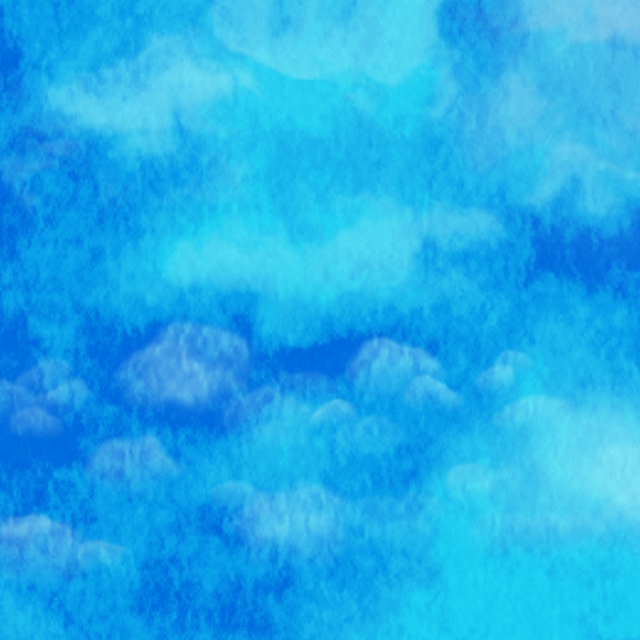
Write a Shadertoy shader that draws this texture.

```glsl
// A watercolour sky: mottled blue and cyan washes with soft pale clouds.

const vec3 DEEP_BLUE = vec3(0.00, 0.43, 0.87);
const vec3 AZURE     = vec3(0.03, 0.62, 0.91);
const vec3 SKY_BLUE  = vec3(0.09, 0.71, 0.92);
const vec3 CYAN      = vec3(0.10, 0.80, 0.94);
const vec3 PALE_CYAN = vec3(0.53, 0.89, 0.95);
const vec3 LAVENDER  = vec3(0.50, 0.77, 0.91);
const int PUFF_COUNT = 34;

float hash(vec2 p) {
    return fract(sin(dot(p, vec2(127.1, 311.7))) * 43758.55);
}

float noise(vec2 p) {
    vec2 cell = floor(p), f = fract(p);
    f = f * f * (3.0 - 2.0 * f);
    float low = mix(hash(cell), hash(cell + vec2(1, 0)), f.x);
    float high = mix(hash(cell + vec2(0, 1)), hash(cell + vec2(1, 1)), f.x);
    return mix(low, high, f.y);
}

float fbm(vec2 p, int octaves) {
    float sum = 0.0, amplitude = 0.5, total = 0.0;
    for (int i = 0; i < octaves; i++) {
        sum += amplitude * noise(p);
        total += amplitude;
        amplitude *= 0.52;
        p = mat2(1.6, 1.2, -1.2, 1.6) * p + 7.3;
    }
    return sum / total;
}

vec2 warp(vec2 p, float scale, float amount) {
    vec2 shift = vec2(fbm(p * scale, 4), fbm(p * scale + 31.7, 4));
    return p + amount * (shift - 0.5);
}

// Soft elliptical stain of pigment
float stain(vec2 p, vec2 center, vec2 size) {
    vec2 q = (p - center) / size;
    return exp(-dot(q, q));
}

// Cloud puff: crisp crown, dissolving base
float puff(vec2 p, vec2 center, vec2 size) {
    vec2 q = (p - center) / size;
    float body = 1.0 - smoothstep(0.7, 1.0, length(q));
    return body * smoothstep(-0.9, 0.65, q.y);
}

float puffField(vec2 p) {
    float cover = 0.0;
    for (int i = 0; i < PUFF_COUNT; i++) {
        float id = float(i) + 1.0;
        float column = fract(id * 0.618 + 0.15 * hash(vec2(id, 1.3)));
        vec2 center = vec2(column, mix(0.12, 0.45, hash(vec2(id, 4.7))));
        float radius = mix(0.03, 0.075, hash(vec2(id, 8.1)));
        float strength = mix(0.18, 0.6, hash(vec2(id, 2.9)));
        float alpha = strength * puff(p, center, radius * vec2(1.4, 0.9));
        cover += alpha * (1.0 - cover);
    }
    return cover;
}

// Ramp from the wettest pigment to the lightest wash
vec3 washColor(float tone) {
    vec3 color = mix(DEEP_BLUE, AZURE, smoothstep(-0.15, 0.28, tone));
    color = mix(color, SKY_BLUE, smoothstep(0.25, 0.52, tone));
    color = mix(color, CYAN, smoothstep(0.5, 0.82, tone));
    return mix(color, PALE_CYAN, 0.5 * smoothstep(0.95, 1.4, tone));
}

// Large light and dark areas of the sky, broken by mottling
float skyTone(vec2 p) {
    float tone = 0.42 + 0.95 * (fbm(p * 4.0 + 3.1, 6) - 0.5);
    tone += 0.75 * (fbm(p * 11.0 + 17.9, 5) - 0.5);
    tone += 0.36 * stain(p, vec2(0.36, 0.87), vec2(0.25, 0.15));
    tone += 0.48 * stain(p, vec2(0.37, 0.60), vec2(0.17, 0.10));
    tone += 0.30 * stain(p, vec2(0.62, 0.92), vec2(0.09, 0.15));
    tone += 0.44 * stain(p, vec2(0.90, 0.10), vec2(0.38, 0.24));
    tone -= 0.78 * stain(p, vec2(0.46, 0.46), vec2(0.20, 0.07));
    tone -= 0.48 * stain(p, vec2(0.00, 0.66), vec2(0.12, 0.32));
    tone -= 0.50 * stain(p, vec2(0.07, 0.34), vec2(0.20, 0.08));
    tone -= 0.46 * stain(p, vec2(0.93, 0.60), vec2(0.25, 0.06));
    tone -= 0.46 * stain(p, vec2(0.74, 0.87), vec2(0.07, 0.20));
    return tone - 0.26 * stain(p, vec2(0.20, 0.04), vec2(0.28, 0.08));
}

void mainImage(out vec4 fragColor, in vec2 fragCoord) {
    vec2 p = fragCoord / iResolution.xy;
    vec2 wet = warp(p, 7.0, 0.13);
    vec2 dabs = warp(p, 38.0, 0.018);

    // Short upright brush dabs and fine paper grain
    float brush = noise(dabs * vec2(125.0, 58.0)) - 0.5;
    float grain = fbm(p * vec2(260.0, 170.0), 2) - 0.5;
    float tone = skyTone(wet);
    float pigment = 0.14 * brush + 0.10 * grain;
    vec3 color = washColor(tone + pigment * mix(1.5, 0.8, smoothstep(0.1, 0.7, tone)));

    // Ragged upper veils
    float ragged = smoothstep(0.42, 0.64, fbm(wet * vec2(6.0, 9.0) + 12.4, 5));
    float upper = smoothstep(0.48, 0.62, p.y);
    float corner = stain(wet, vec2(0.98, 0.90), vec2(0.19, 0.18));
    float haze = stain(wet, vec2(0.38, 0.86), vec2(0.24, 0.09));
    color = mix(color, PALE_CYAN, 0.45 * ragged * upper * smoothstep(0.25, 0.6, tone));
    color = mix(color, PALE_CYAN, haze * mix(0.15, 0.5, ragged));
    color = mix(color, LAVENDER, corner * mix(0.45, 0.95, ragged));
    color = mix(color, LAVENDER, 0.6 * ragged * stain(wet, vec2(0.10, 0.70), vec2(0.07, 0.10)));

    // Rounded lower clouds, cooler on the left
    float clouds = puffField(warp(p, 11.0, 0.06));
    vec3 cloudColor = mix(LAVENDER, PALE_CYAN, smoothstep(0.1, 0.7, p.x + 0.5 * (0.4 - p.y)));
    color = mix(color, cloudColor, clouds * (0.85 + 0.4 * brush));
    float bank = stain(wet, vec2(1.0, 0.27), vec2(0.17, 0.09));
    color = mix(color, PALE_CYAN, 0.85 * bank);

    color += 0.035 * (brush + grain) * vec3(0.7, 1.0, 0.4);
    fragColor = vec4(clamp(color, 0.0, 1.0), 1.0);
}
```
